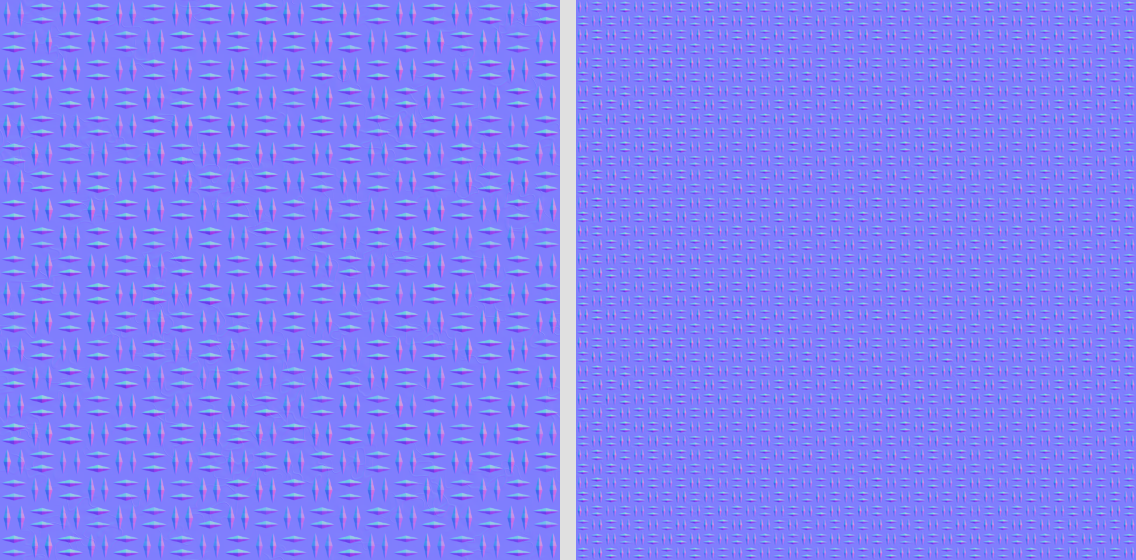
Left: one tile. Right: repeated 2 by 2.
This texture map is drawn by a three.js fragment shader. Its source:

```glsl
// Tangent-space normal map of worn checker plate: paired pointed lugs, alternately laid flat and upright.
#define CELLS 20.0        // cells across and up (even, so the checker wraps)
#define LUG_HALF_LEN 0.45 // in cells
#define LUG_HALF_WIDTH 0.108
#define LUG_OFFSET 0.245  // distance of each lug from the cell centre line
#define LUG_SLOPE 0.72
#define FOOT_SOFT 0.014   // rounding where a lug meets the plate
#define RIDGE_SOFT 0.018  // rounding along the crest
#define LUG_WEAR 0.022    // unevenness of the flanks
#define WRINKLE 0.0032    // height of the fine creases
#define GRAIN 0.004       // height of the broad unevenness
#define TAP 0.02          // half step of the slope estimate, in cells

varying vec2 vUv;

float hash(vec2 p) {
  vec3 q = fract(p.xyx * 0.1031);
  q += dot(q, q.yzx + 33.33);
  return fract((q.x + q.y) * q.z);
}

// Value noise that repeats after "period" lattice steps.
float wrapNoise(vec2 p, float period, float seed) {
  vec2 i = floor(p);
  vec2 f = fract(p);
  f = f * f * (3.0 - 2.0 * f);
  vec2 a = mod(i, period) + seed;
  vec2 b = mod(i + 1.0, period) + seed;
  return mix(mix(hash(a), hash(vec2(b.x, a.y)), f.x),
             mix(hash(vec2(a.x, b.y)), hash(b), f.x), f.y);
}

// Zero below -soft, linear above +soft, smooth between.
float softRamp(float x, float soft) {
  float k = clamp(x + soft, 0.0, 2.0 * soft);
  return k * k / (4.0 * soft) + max(x - soft, 0.0);
}

// Two roof-shaped lugs per cell, each with a fuller diamond at its middle.
float lugHeight(vec2 p) {
  vec2 cell = mod(floor(p), CELLS);
  vec2 q = fract(p) - 0.5;
  if (mod(cell.x + cell.y, 2.0) > 0.5) q = q.yx;
  float side = q.y < 0.0 ? -1.0 : 1.0;
  vec2 id = cell + vec2(41.0, 67.0 + 31.0 * side);
  float sizeVar = hash(id);
  float wearVar = hash(id + 113.0);
  float shift = (hash(id + 227.0) - 0.5) * 0.02;

  float t = abs(q.x) / (LUG_HALF_LEN * (1.0 - 0.08 * sizeVar));
  float across = q.y - side * LUG_OFFSET - shift;
  float taper = 0.68 * (1.0 - t * t) + 0.32 * max(1.0 - 2.6 * t, 0.0);
  float width = LUG_HALF_WIDTH * mix(0.88, 1.12, wearVar) * taper;
  float crest = sqrt(across * across + RIDGE_SOFT * RIDGE_SOFT) - RIDGE_SOFT;
  float h = softRamp(width - crest, FOOT_SOFT);
  float worn = wrapNoise(p * 6.0, CELLS * 6.0, 19.0) - 0.5;
  h *= 1.0 + worn * LUG_WEAR / LUG_HALF_WIDTH;
  return h * LUG_SLOPE * mix(0.8, 1.15, hash(id + 331.0));
}

// Patches of thin creases over a faintly uneven sheet.
float plateHeight(vec2 p) {
  float patches = smoothstep(0.42, 0.8, wrapNoise(p, CELLS, 151.0));
  float bend = wrapNoise(p * 2.0, CELLS * 2.0, 83.0);
  float n = wrapNoise(p * 3.0 + bend * 1.5, CELLS * 3.0, 7.0);
  float crease = 1.0 - smoothstep(0.0, 0.1, abs(n - 0.5));
  float grain = wrapNoise(p * 5.0, CELLS * 5.0, 53.0);
  return WRINKLE * patches * crease + GRAIN * grain * (0.3 + patches);
}

float surfaceHeight(vec2 p) {
  return lugHeight(p) + plateHeight(p);
}

void main() {
  vec2 p = vUv * CELLS;
  vec2 dx = vec2(TAP, 0.0);
  vec2 dy = vec2(0.0, TAP);

  // Slope by central differences, which also smooths the edges.
  vec2 slope = vec2(surfaceHeight(p - dx) - surfaceHeight(p + dx),
                    surfaceHeight(p - dy) - surfaceHeight(p + dy)) / (2.0 * TAP);

  // Faces turned up or right are a little steeper than the others.
  slope *= mix(vec2(0.82), vec2(1.12), step(0.0, slope));

  vec3 normal = normalize(vec3(slope, 1.0));
  vec3 color = normal * 0.5 + 0.5 - vec3(0.0, 0.006, 0.008);
  gl_FragColor = vec4(color, 1.0);
}
```
